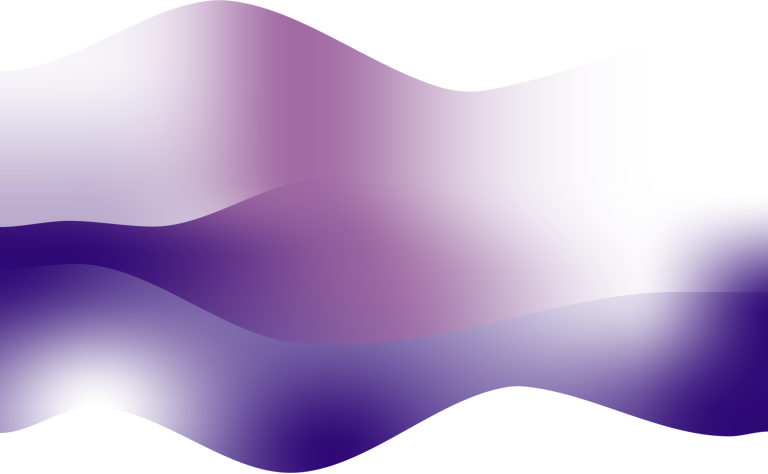
Write a WebGL 2 fragment shader that draws this background.

```glsl
#version 300 es
precision highp float;

uniform vec2 u_resolution;
out vec4 fragColor;

const vec3 WHITE = vec3(1.0);
const vec3 MAUVE = vec3(0.63, 0.42, 0.64);
const vec3 LAVENDER = vec3(0.62, 0.53, 0.72);
const vec3 SLATE = vec3(0.40, 0.33, 0.63);
const vec3 INDIGO = vec3(0.18, 0.03, 0.46);

// Cubic ramp that also accepts a > b
float ease(float a, float b, float x) {
    float t = clamp((x - a) / (b - a), 0.0, 1.0);
    return t * t * (3.0 - 2.0 * t);
}

// Soft elliptical spot
float glow(vec2 p, vec2 center, vec2 radius) {
    vec2 d = (p - center) / radius;
    return exp(-dot(d, d));
}

// 1 where the signed height is positive, antialiased
float above(float height) {
    float w = 0.8 / u_resolution.y;
    return smoothstep(-w, w, height);
}

// Wavy boundaries, as heights over x
float topEdge(float x) {
    return 0.85 + 0.15 * ease(0.0, 0.29, x) - 0.2 * ease(0.28, 0.635, x)
        + 0.116 * ease(0.57, 0.93, x);
}

float foldEdge(float x) {
    return 0.521 + 0.013 * ease(0.0, 0.09, x) - 0.012 * ease(0.09, 0.2, x)
        + 0.1 * ease(0.2, 0.42, x);
}

float ribbonEdge(float x) {
    return 0.4325 + 0.0105 * ease(0.0, 0.1, x) - 0.167 * ease(0.1, 0.4, x)
        + 0.108 * ease(0.46, 0.88, x);
}

float bottomEdge(float x) {
    return 0.0865 + 0.055 * ease(0.0, 0.12, x) - 0.139 * ease(0.12, 0.378, x)
        + 0.184 * ease(0.378, 0.684, x) - 0.107 * ease(0.66, 0.95, x)
        + 0.01 * ease(0.95, 1.0, x);
}

// Pale sheet with a mauve ridge and a dark fold on the left
vec3 upperSheet(vec2 p) {
    float fold = above(foldEdge(p.x) - p.y);
    float r = p.x - 0.39 - 0.08 * ease(0.65, 0.4, p.y);
    float width = r < 0.0 ? 0.13 : 0.19;
    float ridge = exp(-r * r / (width * width));
    if (r < 0.0) ridge = mix(ridge, 1.0, fold);

    vec3 color = mix(vec3(0.97, 0.965, 0.98), WHITE, ease(0.6, 0.85, p.x));
    float shade = 0.7 * ease(0.88, 0.5, p.y) * ease(0.42, 0.1, p.x);
    color = mix(color, LAVENDER, shade * (1.0 - fold));
    color = mix(color, LAVENDER, 0.5 * ease(0.6, 0.25, p.y) * ease(0.92, 0.5, p.x) * fold);
    color = mix(color, MAUVE, ridge);
    color = mix(color, SLATE, 0.6 * ease(0.45, 0.25, p.y) * ease(0.65, 0.3, p.x));

    // Shadow inside the fold
    float reach = p.y > 0.45 ? mix(0.2, 0.1, ease(0.0, 0.35, p.x)) : 0.2;
    float v = (p.y - 0.45) / reach;
    return mix(color, INDIGO, fold * ease(0.55, 0.08, p.x) * exp(-v * v));
}

// Lower ribbon of indigo pools and white glows
vec3 lowerRibbon(vec2 p) {
    vec3 color = mix(SLATE, LAVENDER, 0.45);
    color = mix(color, WHITE, 0.8 * glow(p, vec2(0.83, 0.39), vec2(0.25, 0.2)));
    color = mix(color, INDIGO, glow(p, vec2(0.0, 0.43), vec2(0.2, 0.2)));
    color = mix(color, INDIGO, glow(p, vec2(0.43, 0.04), vec2(0.14, 0.18)));
    color = mix(color, INDIGO, glow(p, vec2(0.98, 0.1), vec2(0.18, 0.16)));
    return mix(color, WHITE, glow(p, vec2(0.125, 0.13), vec2(0.13, 0.17)));
}

void main() {
    vec2 p = gl_FragCoord.xy / u_resolution;

    vec3 color = mix(upperSheet(p), lowerRibbon(p), above(ribbonEdge(p.x) - p.y));
    color = mix(color, INDIGO, ease(0.6, 0.33, p.y) * ease(0.82, 1.02, p.x));

    // Cut the wave out of the white ground
    float inside = above(topEdge(p.x) - p.y) * above(p.y - bottomEdge(p.x));
    fragColor = vec4(mix(WHITE, color, inside), 1.0);
}
```
